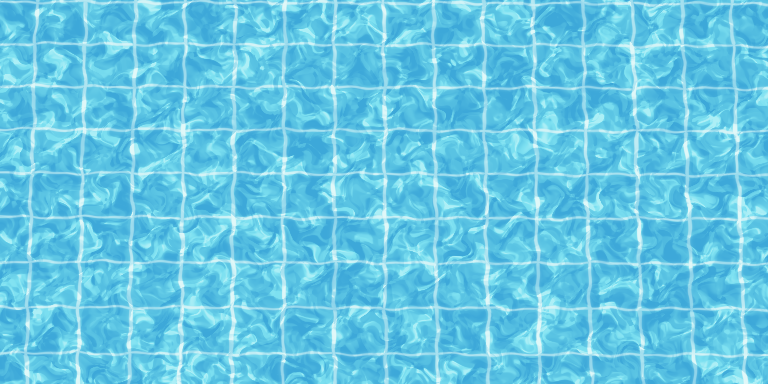
This texture is drawn by a Shadertoy shader. Its source:

```glsl
// Sunlit pool floor: pale grout grid over blue tiles, rippled by water and caustics.

vec2 hash2(vec2 p) {
    vec3 h = fract(p.xyx * vec3(0.1031, 0.1030, 0.0973));
    h += dot(h, h.yzx + 33.33);
    return fract((h.xx + h.yz) * h.zy);
}

// Cellular noise: x = softly blended cell tone, y = gap between the two nearest cells
vec2 cellular(vec2 p) {
    vec2 cell = floor(p), f = p - cell;
    float near1 = 8.0, near2 = 8.0, tone = 0.0, total = 0.0;
    for (int j = -1; j <= 1; j++)
    for (int i = -1; i <= 1; i++) {
        vec2 o = vec2(i, j);
        vec2 r = o + hash2(cell + o + 100.0) - f;
        float d = length(r);
        float w = exp(-9.0 * d * d);
        tone += w * hash2(cell + o + 271.0).x;
        total += w;
        near2 = min(near2, max(near1, d));
        near1 = min(near1, d);
    }
    return vec2(tone / total, near2 - near1);
}

// Layered sines that bend the view like moving water
vec2 ripple(vec2 p) {
    return sin(p.yx * vec2(47.0, 39.0) + 3.0 * sin(p * vec2(13.0, 17.0)))
         + 0.6 * sin(p.yx * vec2(101.0, 83.0) + p * vec2(31.0, 23.0) + 1.7)
         + 0.5 * sin(p.yx * 19.0 + p * 8.0 + 4.0);
}

void mainImage(out vec4 fragColor, in vec2 fragCoord) {
    float pixel = 1.0 / iResolution.y;
    vec2 p = fragCoord * pixel;
    p.x += 1.0 - 0.5 * iResolution.x * pixel;
    p.y = 1.0 - p.y;
    vec2 bend = ripple(p);

    // Dappled water light at three scales
    vec2 q = p + 0.006 * bend + 0.008 * sin(p.yx * 61.0 + 2.0 * sin(p * 43.0));
    vec2 broad = cellular(q * vec2(21.0, 25.0));
    vec2 medium = cellular(q * vec2(39.0, 46.0) + 0.5 * bend + 17.0);
    vec2 fine = cellular(q * 78.0 + 0.7 * bend.yx + 53.0);
    float light = 0.34 * broad.x + 0.40 * medium.x + 0.26 * fine.x;
    light = 0.5 + 1.35 * (light - 0.5);

    // Faint caustic threads along the cell borders
    float thread = (1.0 - smoothstep(0.0, 0.22, broad.y)) * smoothstep(0.45, 0.85, medium.x);
    light += 0.22 * thread;

    vec3 color = mix(vec3(0.24, 0.66, 0.85), vec3(0.35, 0.765, 0.89), smoothstep(0.15, 0.58, light));
    color = mix(color, vec3(0.49, 0.88, 0.945), smoothstep(0.55, 0.86, light));
    color = mix(color, vec3(0.72, 0.95, 0.97), 0.8 * smoothstep(0.82, 1.05, light));

    // Tile grid, widening gently toward the bottom
    vec2 g = p + 0.0023 * bend;
    float row = (g.y - 0.0078 - 0.003 * (g.x - 1.0)) / 0.1085;
    row -= 0.006 * row * row;
    vec2 size = vec2(0.1292 + 0.0047 * g.y, 0.1085 + 0.0124 * g.y);
    vec2 grid = vec2((g.x - 1.0 - 0.005 * g.y) / size.x, row);
    vec2 dist = abs(grid - round(grid)) * size;

    // Grout thickness and brightness vary with the light above it
    vec2 width = vec2(0.0026, 0.0016) + vec2(0.0024, 0.0012) * medium.x;
    vec2 line = 1.0 - smoothstep(width - 0.5 * pixel, width + 0.0016 + 0.5 * pixel, dist);
    vec2 glow = exp(-dist * dist / vec2(0.000070, 0.000035));
    float grout = max(line.x * (0.52 + 0.42 * broad.x), line.y * (0.55 + 0.35 * fine.x));
    color = mix(color, vec3(0.56, 0.87, 0.94), 0.30 * max(glow.x, glow.y));
    color = mix(color, vec3(0.74, 0.915, 0.95), grout);

    // Glints where strong light meets the grout
    float glint = max(line.x, 0.7 * line.y) * smoothstep(0.52, 0.85, light);
    color = mix(color, vec3(0.93, 0.99, 0.98), 0.75 * glint);

    fragColor = vec4(color, 1.0);
}
```
